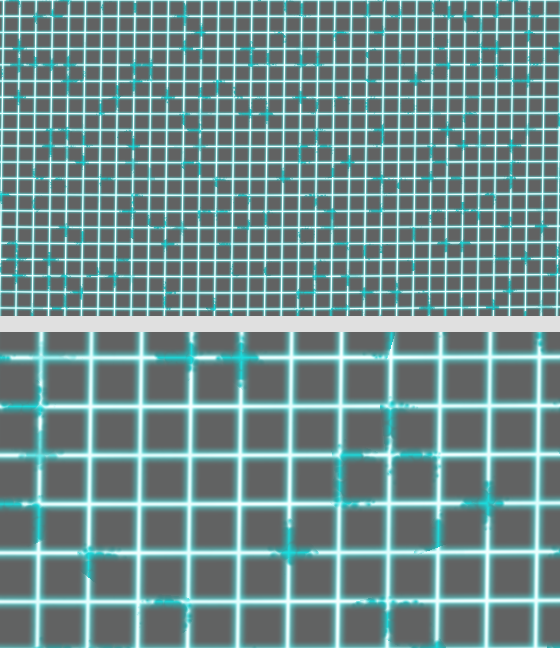
Top, the full canvas; bottom, a detail of the centre.
Write a Shadertoy shader that draws this pattern.

```glsl
// A gently warped grid of glowing white lines with cyan halos on flat grey.
// Distances to the nearest column and row line drive a core and a halo;
// cellular noise strips the white core in ragged patches, leaving bare cyan.

const float ROWS = 19.5;          // cells per canvas height
const float CORE_WIDTH = 0.045;   // in cells
const float HALO_FALLOFF = 0.08;  // in cells

const vec3 GREY = vec3(0.380, 0.386, 0.386);
const vec3 HALO = vec3(0.30, 1.00, 1.00);
const vec3 WORN_HALO = vec3(0.00, 0.88, 0.89);
const vec3 CORE = vec3(0.97, 1.00, 1.00);

vec2 hash2(vec2 p) {
    vec2 q = vec2(dot(p, vec2(127.1, 311.7)), dot(p, vec2(269.5, 183.3)));
    return fract(sin(q) * 43758.5);
}

// Cellular noise: distance to the nearest point, and that point's random id
vec2 cellular(vec2 p) {
    vec2 cell = floor(p);
    vec2 nearest = vec2(8.0, 0.0);
    for (int j = -1; j <= 1; j++) {
        for (int i = -1; i <= 1; i++) {
            vec2 neighbour = cell + vec2(i, j);
            float dist = length(neighbour + hash2(neighbour) - p);
            float id = hash2(neighbour + 57.0).x;
            if (dist < nearest.x) nearest = vec2(dist, id);
        }
    }
    return nearest;
}

// Canvas position (height = 1) to grid coordinates; lines lie on integers
vec2 warpToGrid(vec2 p) {
    float column = ROWS * p.x - 0.226 + 0.25 * (cos(2.34 * p.x) - p.y);
    float row = ROWS * p.y - 0.5 + 0.08 * sin(2.3 * p.x) * (1.0 - p.y);
    return vec2(column, row);
}

vec2 lineDistance(vec2 grid) {
    return abs(fract(grid + 0.5) - 0.5);
}

// Light of two crossing lines, combined without clipping
float screenBlend(vec2 light) {
    return 1.0 - (1.0 - light.x) * (1.0 - light.y);
}

float coreLight(vec2 dist, float width) {
    vec2 d = dist / width;
    return screenBlend(exp(-d * d));
}

float haloLight(vec2 dist, float falloff) {
    vec2 fade = 1.0 - smoothstep(0.10, 0.22, dist);
    return screenBlend(0.9 * exp(-dist / falloff) * fade);
}

// Ragged patches, 0 = intact and 1 = core gone
float wearAmount(vec2 grid, float fleck) {
    vec2 patchCell = cellular(grid * 0.95 + 13.0);
    float ragged = patchCell.x + 0.35 * (fleck - 0.5);
    float present = smoothstep(0.60, 0.72, patchCell.y);
    return present * (1.0 - smoothstep(0.24, 0.52, ragged));
}

void mainImage(out vec4 fragColor, in vec2 fragCoord) {
    vec2 grid = warpToGrid(fragCoord / iResolution.y);
    float pixel = ROWS / iResolution.y;
    vec2 dist = lineDistance(grid);

    // Wear: fine flecks roughen the patches and a faint drift tints the rest
    float fleck = cellular(grid * 6.0).x;
    float drift = 0.5 + 0.25 * (sin(grid.x * 1.7 + grid.y * 0.9)
                              + sin(grid.y * 2.3 - grid.x * 0.6));
    float wear = max(wearAmount(grid, fleck), 0.15 * drift);

    // Light from the lines
    float core = coreLight(dist, max(CORE_WIDTH, 0.75 * pixel));
    float halo = haloLight(dist, HALO_FALLOFF);
    halo *= 1.0 - 0.3 * wear * smoothstep(0.4, 0.8, fleck);

    vec3 color = mix(GREY, mix(HALO, WORN_HALO, wear), halo);
    color = mix(color, CORE, core * (1.0 - 0.92 * wear));
    fragColor = vec4(color, 1.0);
}
```
